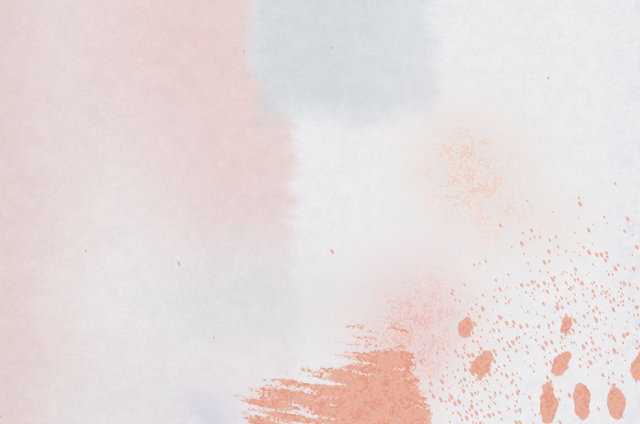
Reproduce this background procedurally as a Shadertoy shader.

```glsl
#define PAPER vec3(0.922, 0.922, 0.930)
#define BLUSH vec3(0.895, 0.825, 0.818)
#define ROSE vec3(0.910, 0.785, 0.785)
#define MIST vec3(0.828, 0.846, 0.866)
#define ASH vec3(0.862, 0.856, 0.868)
#define PEACH vec3(0.925, 0.800, 0.740)
#define CORAL vec3(0.915, 0.640, 0.550)
#define RUST vec3(0.840, 0.500, 0.400)
#define LILAC vec3(0.825, 0.810, 0.885)
#define GRAIN_SCALE 230.0
#define EDGE_WARP 0.09

float hash(vec2 p) {
    vec3 q = fract(p.xyx * 0.1031);
    q += dot(q, q.yzx + 33.33);
    return fract((q.x + q.y) * q.z);
}

float noise(vec2 p) {
    vec2 cell = floor(p), f = fract(p);
    f = f * f * (3.0 - 2.0 * f);
    return mix(mix(hash(cell), hash(cell + vec2(1, 0)), f.x),
               mix(hash(cell + vec2(0, 1)), hash(cell + vec2(1, 1)), f.x), f.y);
}

float fbm(vec2 p) {
    float sum = 0.0, gain = 0.53;
    for (int i = 0; i < 4; i++) {
        sum += gain * noise(p);
        p = mat2(1.6, 1.2, -1.2, 1.6) * p + 17.0;
        gain *= 0.5;
    }
    return sum;
}

// Soft elliptical wash of paint
float wash(vec2 p, vec2 centre, vec2 radius) {
    vec2 q = (p - centre) / radius;
    return exp(-dot(q, q));
}

float band(float x, float low, float high, float soft) {
    return smoothstep(low - soft, low + soft, x)
         * (1.0 - smoothstep(high - soft, high + soft, x));
}

// Slanted flecks, one per jittered cell
float flecks(vec2 p, float scale, float density) {
    vec2 q = vec2(0.88 * p.x + 0.47 * p.y, 0.88 * p.y - 0.47 * p.x);
    q *= scale * vec2(1.0, 0.55);
    vec2 id = floor(q);
    vec2 jitter = 0.3 + 0.4 * vec2(hash(id + 3.7), hash(id + 41.3));
    float radius = 0.12 + 0.2 * hash(id + 11.9);
    float dist = length(fract(q) - jitter);
    return (1.0 - smoothstep(radius - 0.12, radius + 0.12, dist)) * step(hash(id), density);
}

// Three rows of torn petals; each row holds x, y, spacing, size
float petals(vec2 p, float rough) {
    float cover = 0.0;
    for (int row = 0; row < 3; row++) {
        vec4 petalRow = row == 0 ? vec4(1.285, 0.050, 0.080, 0.036)
                      : row == 1 ? vec4(1.130, 0.138, 0.185, 0.027)
                                 : vec4(1.092, 0.226, 0.236, 0.021);
        for (int i = 0; i < 3; i++) {
            float k = float(i), seed = hash(vec2(k + 2.0, float(row) + 5.0));
            vec2 q = p - petalRow.xy - vec2(k * petalRow.z, 0.016 * (k - k * k * 0.5));
            float tilt = 0.7 * seed - 0.1;
            q = mat2(cos(tilt), sin(tilt), -sin(tilt), cos(tilt)) * q;
            float dist = length(q / vec2(0.55 + 0.2 * seed, 1.15)) - petalRow.w;
            dist += 0.030 * (rough - 0.5);
            cover = max(cover, 1.0 - smoothstep(-0.003, 0.003, dist));
        }
    }
    return cover;
}

void mainImage(out vec4 fragColor, in vec2 fragCoord) {
    vec2 p = fragCoord / iResolution.y;
    p.x *= 1.5 * iResolution.y / iResolution.x;

    // Shared textures
    float cloud = fbm(p * 7.0), rough = fbm(p * 42.0 + 5.0);
    float grain = noise(p * GRAIN_SCALE);
    vec2 slope = vec2(p.x, p.y + 0.15 * p.x);
    float streak = fbm(slope * vec2(13.0, 85.0));
    vec2 w = p + EDGE_WARP * (vec2(cloud, fbm(p * 7.0 + 31.0)) - 0.5);
    w.x += 0.035 * (streak - 0.5);
    vec3 color = PAPER;

    // Blush side and its pale lower clearing
    float blushEdge = mix(0.70, 0.60, smoothstep(0.66, 0.84, p.y));
    float blush = 1.0 - smoothstep(blushEdge - 0.03, blushEdge + 0.03, w.x);
    blush *= mix(0.25 + 0.65 * wash(w, vec2(0.0, 0.2), vec2(0.22, 0.5)), 0.72,
                 smoothstep(0.30, 0.52, w.y));
    color = mix(color, BLUSH, blush);
    color = mix(color, ROSE, 0.75 * wash(w, vec2(0.46, 0.92), vec2(0.20, 0.25)) * blush);
    color = mix(color, ROSE, 0.55 * wash(w, vec2(0.56, 0.62), vec2(0.18, 0.20)) * blush);
    color = mix(color, BLUSH * 0.98, 0.7 * (1.0 - smoothstep(0.0, 0.15, w.x)));
    color = mix(color, PAPER, 0.45 * wash(w, vec2(0.30, 0.42), vec2(0.14, 0.24)));

    // Cool patches
    float mist = band(w.x, 0.60, 1.02, 0.035) * smoothstep(0.68, 0.78, w.y);
    color = mix(color, MIST, mist * (0.85 - 0.3 * smoothstep(0.8, 1.05, p.x)));
    color = mix(color, ASH, 0.75 * wash(w, vec2(0.58, 0.31), vec2(0.21, 0.13)));
    color = mix(color, ASH, 0.40 * wash(w, vec2(0.32, 0.06), vec2(0.24, 0.12)));
    color = mix(color, LILAC, 0.60 * wash(w, vec2(0.50, 0.03), vec2(0.07, 0.06)));
    float lilacSide = smoothstep(1.38, 1.52, p.x) * smoothstep(0.45, 0.7, rough);
    color = mix(color, LILAC, 0.35 * lilacSide);

    // Dusty peach above the brushwork
    float dust = smoothstep(0.40, 0.75, 0.5 * grain + 0.5 * rough);
    float peach = wash(w, vec2(1.10, 0.61), vec2(0.13, 0.13))
                + 0.45 * wash(w, vec2(1.20, 0.47), vec2(0.16, 0.10));
    color = mix(color, PEACH, peach * (0.30 + 0.70 * dust));
    float coralHaze = wash(w, vec2(0.97, 0.23), vec2(0.14, 0.14));
    color = mix(color, mix(ROSE, CORAL, 0.3), coralHaze * (0.45 + 0.55 * dust));

    // Dry coral strokes
    float load = 1.05 * wash(p, vec2(0.90, 0.03), vec2(0.19, 0.20))
               + 0.75 * wash(p, vec2(0.63, 0.04), vec2(0.09, 0.07));
    load *= 1.0 - smoothstep(0.99, 1.04, w.x + 0.2 * p.y);
    float stroke = smoothstep(0.46, 0.72, load + 0.95 * (streak - 0.5) + 0.25 * (grain - 0.5));
    vec3 pigment = mix(mix(CORAL, PEACH, 0.25), RUST, 0.55 * dust);
    color = mix(color, pigment, 0.9 * stroke);

    // Flecks and petals
    float spray = wash(p, vec2(1.13, 0.08), vec2(0.08, 0.16))
                + 0.8 * wash(p, vec2(1.38, 0.25), vec2(0.15, 0.15));
    float spots = max(flecks(p, 85.0, 0.65 * spray), flecks(p + 2.3, 130.0, 0.5 * spray));
    color = mix(color, CORAL, 0.75 * spots);
    color = mix(color, pigment, 0.9 * petals(p, rough));

    // Paper tooth
    color += 0.022 * (grain - 0.5) + 0.028 * (rough - 0.5);
    fragColor = vec4(clamp(color, 0.0, 1.0), 1.0);
}
```
